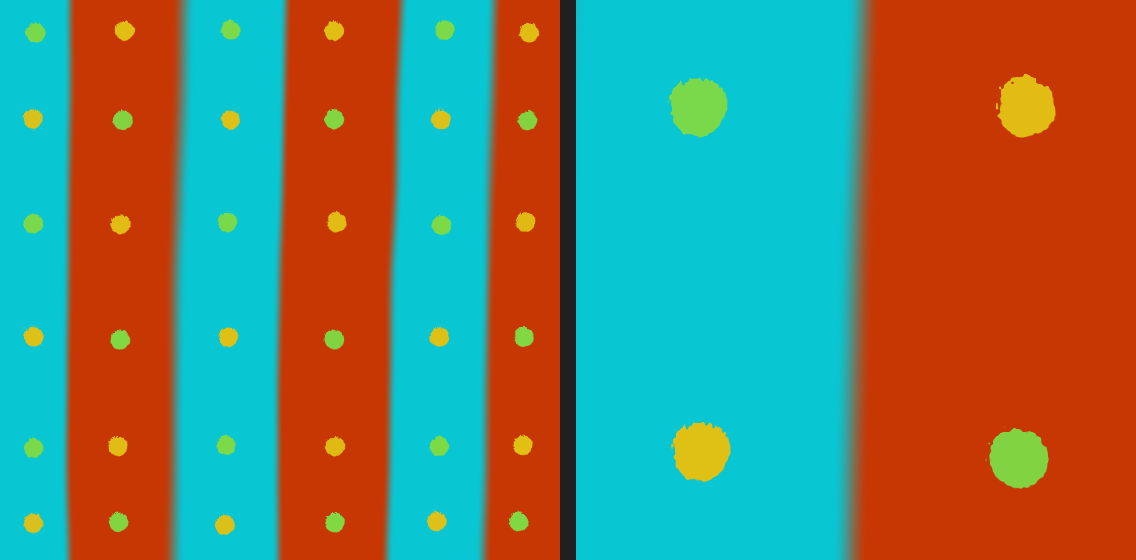
Left, the full canvas; right, a detail of the centre.
A WebGL 2 fragment shader for this pattern:

```glsl
#version 300 es
precision highp float;

uniform vec2 u_resolution;
out vec4 fragColor;

const vec3 CYAN = vec3(0.03, 0.775, 0.825);
const vec3 RUST = vec3(0.78, 0.216, 0.015);
const vec3 GREEN = vec3(0.50, 0.855, 0.265);
const vec3 YELLOW = vec3(0.88, 0.755, 0.08);

// Stripe borders: x at the bottom and top of the canvas, and blur half-width
const int EDGES = 5;
const float EDGE_BOTTOM[EDGES] = float[](0.122, 0.309, 0.496, 0.691, 0.864);
const float EDGE_TOP[EDGES] = float[](0.126, 0.328, 0.511, 0.717, 0.884);
const float EDGE_BLUR[EDGES] = float[](0.010, 0.019, 0.011, 0.011, 0.014);
const float EDGE_BOW = 0.003;
const float EDGE_WOBBLE = 0.006;

// Dot grid: column x at the bottom and top, row y from the bottom
const int COLUMNS = 6;
const int ROWS = 6;
const float COLUMN_BOTTOM[COLUMNS] = float[](0.057, 0.212, 0.401, 0.595, 0.779, 0.927);
const float COLUMN_TOP[COLUMNS] = float[](0.062, 0.221, 0.414, 0.600, 0.793, 0.945);
const float ROW_Y[ROWS] = float[](0.065, 0.202, 0.396, 0.600, 0.788, 0.943);
const vec2 DOT_JITTER = vec2(0.007, 0.008);
const float DOT_RADIUS = 0.0172;
const float DOT_LUMPS = 0.16;
const float DOT_FRAY = 0.30;
const float DOT_SHEER = 0.05;

float hash(vec2 p) {
    vec3 q = fract(vec3(p.xyx) * 0.1031);
    q += dot(q, q.yzx + 33.33);
    return fract((q.x + q.y) * q.z);
}

float noise(vec2 p) {
    vec2 cell = floor(p);
    vec2 f = fract(p);
    f = f * f * (3.0 - 2.0 * f);
    float low = mix(hash(cell), hash(cell + vec2(1.0, 0.0)), f.x);
    float high = mix(hash(cell + vec2(0.0, 1.0)), hash(cell + 1.0), f.x);
    return mix(low, high, f.y);
}

// Share of rust at a point: each border toggles the stripe colour
float rustAmount(vec2 uv) {
    float amount = 0.0;
    float direction = 1.0;
    for (int i = 0; i < EDGES; i++) {
        float lane = float(i) * 17.0 + 3.5;
        float x = mix(EDGE_BOTTOM[i], EDGE_TOP[i], uv.y);
        x -= EDGE_BOW * 4.0 * uv.y * (1.0 - uv.y);
        x += EDGE_WOBBLE * (noise(vec2(uv.y * 6.0, lane)) - 0.5);
        float blur = EDGE_BLUR[i] * (0.8 + 0.4 * noise(vec2(uv.y * 4.0, lane + 8.0)));
        amount += direction * smoothstep(x - blur, x + blur, uv.x);
        direction = -direction;
    }
    return amount;
}

// Coverage of a daubed dot, lumpy all round and frayed at its upper left
float dotCoverage(vec2 offset, float seed, float pixel) {
    vec2 p = offset / DOT_RADIUS;
    float reach = length(p);
    if (reach > 1.6) return 0.0;
    vec2 around = p / max(reach, 0.001);
    float lumps = noise(around * 2.6 + seed * 0.7 + 20.0) - 0.5;
    float tuft = noise(p * vec2(9.0, 7.0) + seed + 40.0) - 0.5;
    float frayed = smoothstep(-0.2, 0.9, dot(around, vec2(-0.5, 0.866)));
    float edge = 1.0 + DOT_LUMPS * lumps + DOT_FRAY * tuft * mix(0.25, 1.0, frayed);
    float d = (reach - edge) * DOT_RADIUS;
    return 1.0 - smoothstep(-0.8 * pixel, 0.8 * pixel, d);
}

void main() {
    vec2 uv = gl_FragCoord.xy / u_resolution;
    float pixel = 1.0 / min(u_resolution.x, u_resolution.y);

    // Soft leaning stripes
    vec3 ground = mix(CYAN, RUST, rustAmount(uv));
    vec3 color = ground;

    // Dots alternate colour along rows and columns
    for (int row = 0; row < ROWS; row++) {
        for (int column = 0; column < COLUMNS; column++) {
            vec2 id = vec2(column, row);
            vec2 jitter = vec2(hash(id + 5.0), hash(id + 31.0)) - 0.5;
            float x = mix(COLUMN_BOTTOM[column], COLUMN_TOP[column], ROW_Y[row]);
            vec2 center = vec2(x, ROW_Y[row]) + DOT_JITTER * jitter;
            float seed = hash(id + 57.0) * 30.0;
            vec3 paint = (row + column) % 2 == 1 ? GREEN : YELLOW;
            paint = mix(paint, ground, DOT_SHEER * hash(id + 83.0));
            color = mix(color, paint, dotCoverage(uv - center, seed, pixel));
        }
    }
    fragColor = vec4(color, 1.0);
}
```
